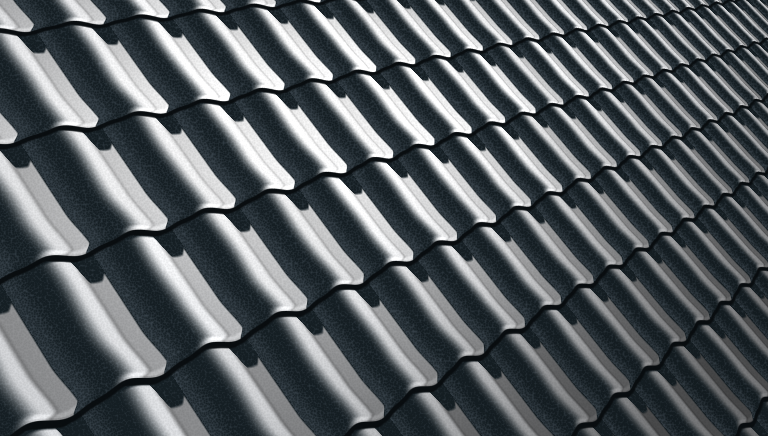
Give the GLSL for this texture, as a Shadertoy shader.

```glsl
// Glazed dark roof tiles in slanting perspective, with sunlit ridges and cast shadows.

const float TAU = 6.2831853;

float hash(vec2 p) {
    p = fract(p * vec2(0.1031, 0.1137));
    p += dot(p, p.yx + 33.33);
    return fract((p.x + p.y) * p.x * 17.0);
}

// Distance to the nearest scattered point, used as fine surface grain.
float cellular(vec2 p) {
    vec2 cell = floor(p);
    float nearest = 2.0;
    for (int y = -1; y <= 1; y++)
    for (int x = -1; x <= 1; x++) {
        vec2 c = cell + vec2(x, y);
        vec2 seed = c + vec2(hash(c), hash(c + 71.0));
        nearest = min(nearest, length(seed - p));
    }
    return nearest;
}

// Roof plane: x counts tiles along a course, y counts courses down the slope.
vec2 roofCoords(vec2 p) {
    vec2 courseVanish = vec2(1.514, -0.107);
    vec2 ridgeVanish = vec2(-2.344, -3.428);
    float m = (p.y - courseVanish.y) / (courseVanish.x - p.x);
    float n = (p.x - ridgeVanish.x) / (p.y - ridgeVanish.y);
    return vec2(7.19 / (1.1617 - n) - 13.93, (m - 0.098) / (0.0771 + 0.0895 * m));
}

void mainImage(out vec4 fragColor, in vec2 fragCoord) {
    vec2 uv = fragCoord / iResolution.xy;
    vec2 p = vec2(uv.x, (1.0 - uv.y) * 0.565);
    vec2 roof = roofCoords(p);

    // Wavy lower edge of each course.
    float phase = TAU * (roof.x - 0.76);
    float down = roof.y + 0.030 * cos(phase) + 0.010 * sin(2.0 * phase);
    float aaX = fwidth(roof.x), aaY = fwidth(down);
    float row = floor(down), t = down - row;

    // Tile profile: shaded flank, rounded ridge, then a flat sunlit pan.
    float flare = 0.05 * smoothstep(0.65, 0.95, t) - 0.10 * smoothstep(0.93, 1.0, t);
    float across = roof.x - 0.29 - flare;
    float f = fract(across);
    float tile = hash(vec2(floor(across), row) + 19.0);
    float wobble = 0.012 * sin(roof.y * 9.0 + floor(across) * 2.4);

    float ridge = pow(smoothstep(0.37, 0.67, f + wobble), 1.7);
    float pan = smoothstep(0.72, 0.79, f);
    float crease = exp(-pow((f - 0.785) / 0.02, 2.0));
    float shadeEdge = smoothstep(0.0, aaX * 1.2 + 0.008, 1.0 - f);
    float lit = ridge * shadeEdge;

    // Shadow dropped by the course above, longest over the pan.
    float reach = 0.04 + 0.18 * smoothstep(0.73, 0.80, f)
                - 0.04 * smoothstep(0.91, 1.0, f) + 0.03 * (tile - 0.5);
    lit *= smoothstep(reach - aaY, reach + aaY + 0.01, t);

    // Sunlight: a broad glare high on the roof, fading toward the lower right.
    vec2 fromGlare = (uv - vec2(0.42, 0.76)) * vec2(2.0, 2.0);
    float glare = exp(-dot(fromGlare, fromGlare));
    float falloff = 1.0 - 0.48 * smoothstep(0.5, 1.25, uv.x + 0.55 * (0.55 - uv.y));
    float ridgeLight = (0.84 + 0.18 * glare) * falloff;
    float panLight = (0.50 + 0.46 * glare) * falloff * (0.93 + 0.14 * t);
    float light = mix(ridgeLight, panLight, pan) * (0.95 + 0.10 * tile);
    light *= 1.0 - 0.12 * crease;

    // Dark glaze, a little lighter where the cast shadow falls in the pan.
    float grain = cellular(uv * vec2(340.0, 192.0)) - 0.5;
    float bounce = (1.0 - smoothstep(0.02, 0.30, f)) * 0.65 + 0.15 * t;
    bounce = clamp(bounce + 0.22 * glare + 0.9 * grain, 0.0, 1.0);
    vec3 dark = mix(vec3(0.085, 0.122, 0.142), vec3(0.20, 0.24, 0.27), bounce);
    dark *= 0.8 + 0.2 * falloff;
    vec3 sunlit = light * mix(vec3(0.975, 0.985, 1.0), vec3(1.0), glare);
    vec3 color = mix(dark, max(sunlit, dark), lit);
    color *= 1.0 + 0.09 * grain;

    // Bright lip on the tile end, then the black gap beneath it.
    float lip = smoothstep(0.94, 0.965, t) * (1.0 - smoothstep(0.975, 0.99, t));
    color += 0.10 * lip * lit * falloff;
    float gapWidth = 0.030 + 0.020 * smoothstep(0.3, 1.0, cos(TAU * (roof.x - 0.98)));
    float gap = 1.0 - smoothstep(gapWidth - aaY, gapWidth + aaY, t);
    gap = max(gap, smoothstep(1.0 - 1.2 * aaY, 1.0, t));
    color = mix(color, vec3(0.03, 0.045, 0.055), gap * 0.95);

    fragColor = vec4(clamp(color, 0.0, 1.0), 1.0);
}
```
